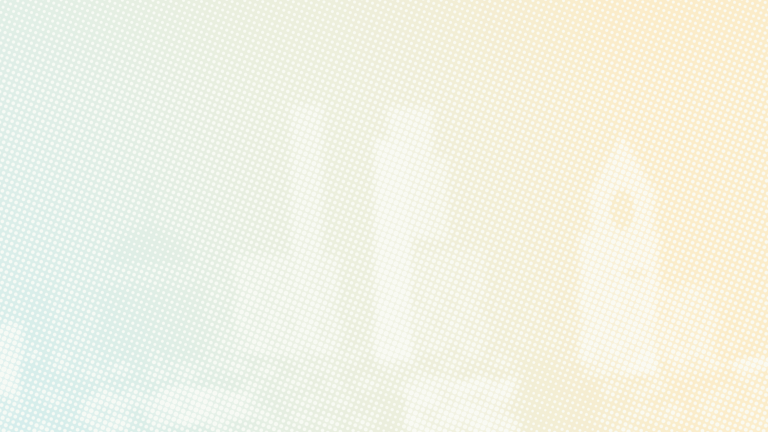
Reproduce this background procedurally as a WebGL 2 fragment shader.

```glsl
#version 300 es
precision highp float;

uniform vec2 u_resolution;
out vec4 fragColor;

vec2 hash2(vec2 c) {
    vec2 q = vec2(dot(c, vec2(127.1, 311.7)), dot(c, vec2(269.5, 183.3)));
    return fract(sin(q) * 43758.5);
}

// Distance to the nearest scattered cell point
float cellular(vec2 p) {
    vec2 cell = floor(p), f = fract(p);
    float nearest = 2.0;
    for (int y = -1; y <= 1; y++) {
        for (int x = -1; x <= 1; x++) {
            vec2 o = vec2(x, y);
            nearest = min(nearest, length(o + hash2(cell + o) - f));
        }
    }
    return nearest;
}

// Soft masks, 1 inside and 0 outside
float block(vec2 p, vec2 center, vec2 halfSize) {
    vec2 d = abs(p - center) - halfSize;
    float dist = length(max(d, 0.0)) + min(max(d.x, d.y), 0.0);
    return 1.0 - smoothstep(-0.016, 0.016, dist);
}

float oval(vec2 p, vec2 center, vec2 radii) {
    return 1.0 - smoothstep(0.75, 1.2, length((p - center) / radii));
}

// Pale buildings: positive is brighter than the sky, negative is darker
float skyline(vec2 p) {
    // Slim tower and its podium
    float light = 0.55 * block(p, vec2(0.71, 0.47), vec2(0.036, 0.285));
    light = max(light, 0.42 * block(p, vec2(0.665, 0.295), vec2(0.12, 0.115)));

    // Stepped central tower
    light = max(light, 0.85 * block(p, vec2(0.911, 0.42), vec2(0.043, 0.257)));
    light = max(light, 0.65 * block(p, vec2(0.949, 0.6), vec2(0.051, 0.15)));
    light = max(light, 0.5 * block(p, vec2(0.995, 0.54), vec2(0.042, 0.095)));
    light = max(light, 0.28 * block(p, vec2(1.038, 0.3), vec2(0.085, 0.12)));

    // Pointed tower with an arched opening
    float roof = abs(p.x - 1.44) - 0.58 * (0.685 - p.y);
    float spire = (1.0 - smoothstep(-0.016, 0.016, roof)) * smoothstep(0.53, 0.55, p.y);
    light = max(light, 0.65 * spire);
    light = max(light, 0.65 * block(p, vec2(1.44, 0.5), vec2(0.074, 0.055)));
    light = max(light, 0.72 * block(p, vec2(1.433, 0.295), vec2(0.09, 0.165)));
    light = max(light, 0.35 * block(p, vec2(1.585, 0.25), vec2(0.07, 0.09)));
    light -= 0.75 * oval(p, vec2(1.44, 0.515), vec2(0.028, 0.048));
    light -= 0.4 * oval(p, vec2(1.47, 0.367), vec2(0.03, 0.014));

    // Dome, lantern and drum
    float dome = oval(p, vec2(0.347, 0.375), vec2(0.1, 0.1)) * smoothstep(0.38, 0.4, p.y);
    light -= 0.6 * dome;
    light -= 0.3 * block(p, vec2(0.345, 0.52), vec2(0.014, 0.07));
    light -= 0.35 * block(p, vec2(0.35, 0.25), vec2(0.125, 0.09));
    light -= 0.25 * block(p, vec2(0.08, 0.24), vec2(0.035, 0.1));

    // Uneven facades
    float facade = sin(p.x * 83.0 + sin(p.y * 21.0)) * sin(p.y * 57.0 + p.x * 9.0);
    return light + 0.13 * facade * smoothstep(0.42, 0.3, p.y);
}

// Streets and low roofs along the lower edge
float foreground(vec2 p) {
    float clutter = 0.5 - cellular(p * vec2(12.0, 26.0));
    float light = 0.7 * clutter * smoothstep(0.23, 0.15, p.y);
    light += 0.6 * block(p, vec2(1.06, 0.055), vec2(0.125, 0.065));
    light += 0.55 * oval(p, vec2(0.45, 0.06), vec2(0.14, 0.045));
    light += 0.35 * oval(p, vec2(0.25, 0.04), vec2(0.06, 0.05));
    light += 0.65 * block(p, vec2(0.1 * p.y, 0.16), vec2(0.035, 0.09));
    light += 0.6 * oval(p, vec2(1.74, 0.155), vec2(0.05, 0.018));
    light += 0.6 * oval(p, vec2(0.36, 0.175), vec2(0.018, 0.018));
    light += 0.6 * oval(p, vec2(0.083, 0.175), vec2(0.015, 0.015));
    light -= 0.55 * block(p, vec2(1.3, 0.08), vec2(0.09, 0.085));
    light -= 0.45 * block(p, vec2(0.908, 0.04), vec2(0.028, 0.045));
    return light;
}

void main() {
    vec2 p = gl_FragCoord.xy / u_resolution.y;
    float aspect = u_resolution.x / u_resolution.y;

    // Mint to cream to apricot, leaning with height
    float t = p.x / aspect + 0.12 * (p.y - 0.5);
    vec3 mint = mix(vec3(0.82, 0.925, 0.92), vec3(0.865, 0.93, 0.9), p.y);
    vec3 ink = mix(mint, vec3(0.925, 0.93, 0.85), smoothstep(-0.05, 0.55, t));
    ink = mix(ink, vec3(0.985, 0.92, 0.77), smoothstep(0.46, 0.92, t));

    float light = clamp(skyline(p) + foreground(p), -0.7, 1.0);
    vec3 paper = vec3(0.98, 0.986, 0.966);

    // Rotated halftone whose dots grow with light
    float angle = radians(22.0);
    mat2 turn = mat2(cos(angle), sin(angle), -sin(angle), cos(angle));
    vec2 cell = fract(turn * p * 76.0) - 0.5;
    float radius = 0.32 + 0.16 * light - 0.06 * smoothstep(0.75, 1.0, p.y);
    float soft = 76.0 / u_resolution.y * 0.65 + 0.03;
    float dots = 1.0 - smoothstep(radius - soft, radius + soft, length(cell));

    vec3 ground = mix(ink, paper, 0.1 + 0.32 * max(light, 0.0));
    fragColor = vec4(mix(ground, paper, 0.88 * dots), 1.0);
}
```
